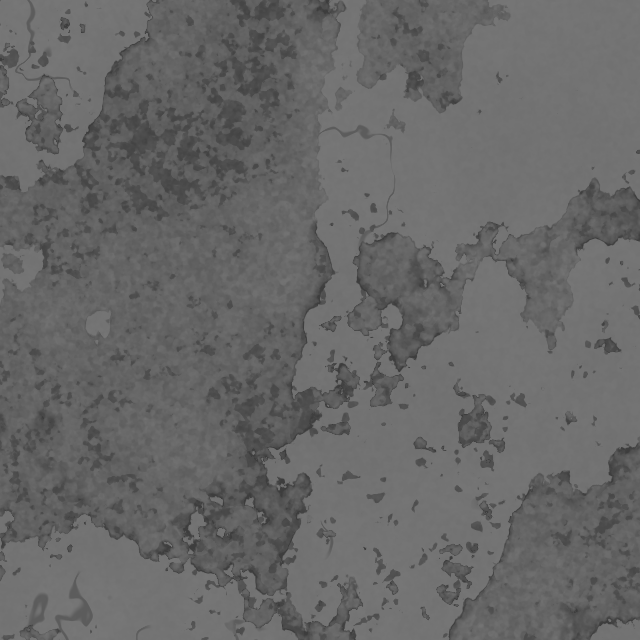
Reproduce this texture procedurally as a WebGL 2 fragment shader.

```glsl
#version 300 es
precision highp float;

#define PATCH_SCALE 4.3
#define PATCH_LEVEL 0.04
#define HOLE_SCALE 22.0
#define HOLE_BITE 1.3
#define PIT_SCALE 62.0
#define GRAIN_SCALE 120.0
#define PAINT_TONE 0.452
#define CONCRETE_TONE 0.392
#define GRIME_TONE 0.29
#define GRIME_REACH 0.17

uniform vec2 u_resolution;
out vec4 fragColor;

// Three random values per cell: point position and weight
vec3 cellHash(vec2 cell) {
    uvec2 c = uvec2(ivec2(cell));
    uvec3 h = uvec3(c, c.x ^ (c.y << 8)) * 1664525u + 10139u;
    h.x += h.y * h.z;
    h.y += h.z * h.x;
    h.z += h.x * h.y;
    h ^= h >> 16u;
    h.x += h.y * h.z;
    h.y += h.z * h.x;
    h.z += h.x * h.y;
    return vec3(h >> 8u) / 16777216.0;
}

// Cellular noise: random cell values blended by distance, -1 to 1
float cellNoise(vec2 p) {
    vec2 base = floor(p);
    float sum = 0.0;
    float total = 0.0;
    for (int y = -1; y <= 1; y++) {
        for (int x = -1; x <= 1; x++) {
            vec2 cell = base + vec2(x, y);
            vec3 r = cellHash(cell);
            vec2 d = cell + r.xy - p;
            float w = exp(-6.0 * dot(d, d));
            sum += w * r.z;
            total += w;
        }
    }
    return 2.0 * sum / total - 1.0;
}

float layeredCells(vec2 p, int octaves, float seed) {
    float sum = 0.0;
    float amp = 0.5;
    p += seed * vec2(17.3, 31.7);
    for (int i = 0; i < octaves; i++) {
        sum += amp * cellNoise(p);
        p = mat2(1.6, 1.2, -1.2, 1.6) * p + 5.3;
        amp *= 0.52;
    }
    return sum;
}

// Antialiased step
float above(float value, float level) {
    float w = max(fwidth(value), 0.004);
    return smoothstep(level - 0.6 * w, level + 0.6 * w, value);
}

void main() {
    vec2 uv = gl_FragCoord.xy / u_resolution.y;
    vec2 tall = uv * vec2(1.0, 0.8);

    // Noise fields
    float flakes = layeredCells(tall * PATCH_SCALE, 7, 1.0);
    float wear = smoothstep(-0.15, 0.25, layeredCells(tall * 4.0, 3, 2.0));
    float holes = layeredCells(uv * HOLE_SCALE, 4, 3.0);
    float pits = layeredCells(uv * PIT_SCALE, 2, 4.0);
    float grain = layeredCells(uv * GRAIN_SCALE, 2, 5.0);
    float stain = layeredCells(tall * 7.0, 4, 6.0);
    float crack = layeredCells(tall * 3.0, 5, 7.0);

    // Paint height above the concrete, eaten away where worn
    float coat = flakes - PATCH_LEVEL - HOLE_BITE * wear * max(holes - 0.17, 0.0);
    float paintMask = above(coat, 0.0);
    float pitMask = above(pits + 0.35 * holes, mix(0.72, 0.39, wear));

    // Mottled concrete with dark speckles
    float concrete = CONCRETE_TONE + 0.045 * stain + 0.055 * grain;
    float speckle = smoothstep(0.28, 0.5, 0.8 * pits - 0.7 * stain - 0.4 * grain);
    concrete -= 0.065 * speckle;

    // Grime gathers along worn paint borders
    float border = smoothstep(-GRIME_REACH, 0.0, coat);
    float grime = border * smoothstep(-0.1, 0.35, 0.7 * wear - 0.35 + 0.6 * pits + 0.5 * holes);
    concrete = mix(concrete, GRIME_TONE + 0.04 * grain, 0.9 * grime);

    // Paint with faint relief, pits and sparse cracks
    float paint = PAINT_TONE + 0.014 * stain + 0.012 * grain;
    float crackLine = 1.0 - smoothstep(0.004, 0.016, abs(crack));
    crackLine *= smoothstep(0.05, 0.25, stain);
    paint = mix(paint, GRIME_TONE + 0.03, 0.7 * crackLine);
    paint = mix(paint, GRIME_TONE + 0.03 + 0.04 * grain, pitMask);

    // Thin shadow under the flake rim
    float tone = mix(concrete, paint, paintMask);
    float rim = 1.0 - smoothstep(0.0, 0.025, abs(coat + 0.012));
    tone -= 0.06 * rim * (0.35 + 0.65 * wear);

    fragColor = vec4(vec3(clamp(tone, 0.24, 0.49)), 1.0);
}
```
